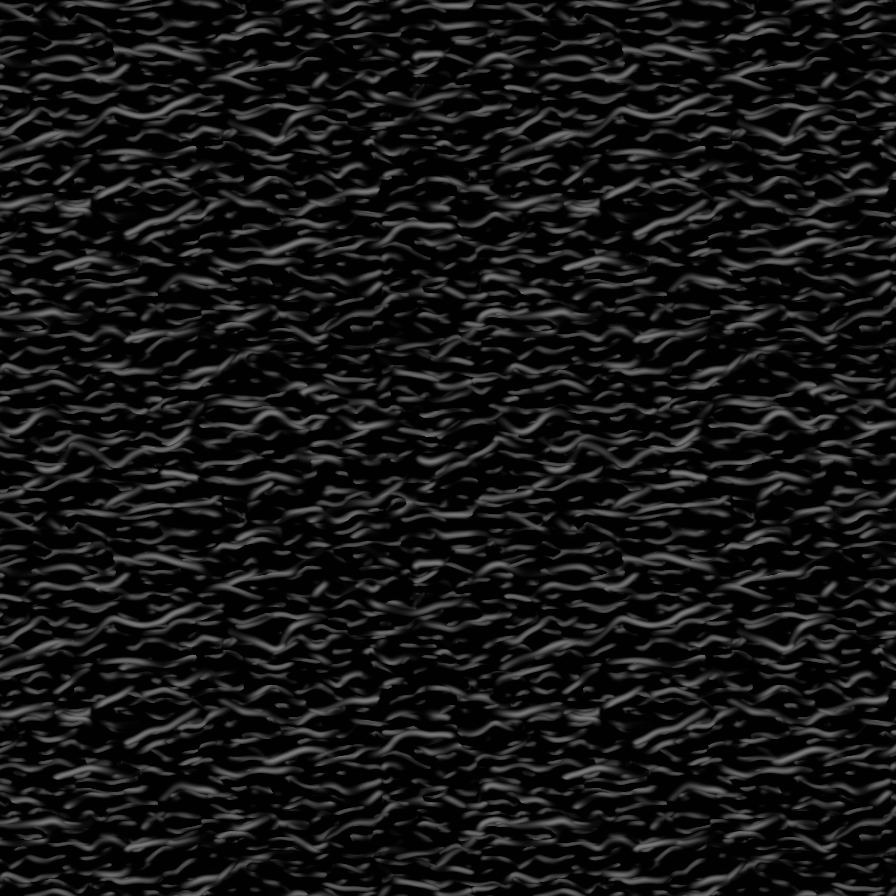
Write a WebGL 1 fragment shader that draws this texture map.

```glsl
precision highp float;
// Black grained leather: thin grey wavy creases lit from above, repeating as a tile.

uniform vec2 u_resolution;

const float TILE = 0.568;                      // repeat length in canvas units
const vec2 LIGHT = vec2(-0.2, 0.98);           // direction that lights a crease
const vec2 FACING = vec2(0.3, 0.95);           // slope range from dark to fully lit
const vec2 FADE = vec2(-0.35, 0.2);            // noise range over which creases fade in
const float BASE = 0.004;                      // tone of the unlit ground
const float STEP = 0.0008;                     // sampling distance for slopes

const vec2 WARP_CELLS = vec2(16.0, 18.0);
const float WARP_AMOUNT = 0.013;

// Noise cells per tile, crease half width and brightness for each size
const vec2 LONG_CELLS = vec2(8.0, 14.0);
const vec2 MID_CELLS = vec2(14.0, 28.0);
const vec2 FINE_CELLS = vec2(24.0, 44.0);
const float LONG_WIDTH = 0.0066;
const float MID_WIDTH = 0.0064;
const float FINE_WIDTH = 0.0058;
const float LONG_TONE = 0.47;
const float MID_TONE = 0.41;
const float FINE_TONE = 0.31;

float hash(vec2 p) {
  return fract(sin(dot(p, vec2(127.1, 311.7))) * 43758.5453);
}

// Slope of one lattice corner, wrapped to the tile, dotted with the offset
float corner(vec2 cell, vec2 offset, vec2 cells, float seed) {
  float angle = 6.2832 * hash(mod(cell, cells) + seed * 17.3);
  return dot(vec2(cos(angle), sin(angle)), offset);
}

// Gradient noise that repeats once per tile
float tileNoise(vec2 tilePos, vec2 cells, float seed) {
  vec2 p = tilePos * cells;
  vec2 i = floor(p);
  vec2 f = p - i;
  vec2 u = f * f * f * (f * (f * 6.0 - 15.0) + 10.0);
  vec2 right = vec2(1.0, 0.0);
  vec2 up = vec2(0.0, 1.0);
  float low = mix(corner(i, f, cells, seed),
                  corner(i + right, f - right, cells, seed), u.x);
  float high = mix(corner(i + up, f - up, cells, seed),
                   corner(i + 1.0, f - 1.0, cells, seed), u.x);
  return mix(low, high, u.y);
}

// Canvas position to tile position, bent so that the creases wander
vec2 warpedTile(vec2 p) {
  vec2 t = p / TILE;
  return t + WARP_AMOUNT * vec2(tileNoise(t, WARP_CELLS, 1.0),
                                tileNoise(t, WARP_CELLS, 2.0));
}

// Lit lines along the zero contours of a noise field; q holds the point
// and its neighbours to the right and above
float creases(vec2 q, vec2 qRight, vec2 qUp, vec2 cells, float width, float seed) {
  float n = tileNoise(q, cells, seed);
  vec2 slope = vec2(tileNoise(qRight, cells, seed) - n,
                    tileNoise(qUp, cells, seed) - n) / STEP;
  float steepness = length(slope) + 0.001;
  float line = 1.0 - smoothstep(0.0, width, abs(n) / steepness);
  float lit = smoothstep(FACING.x, FACING.y, dot(slope, LIGHT) / steepness);
  float fade = smoothstep(FADE.x, FADE.y, tileNoise(q, cells, seed + 0.5));
  return line * lit * fade;
}

void main() {
  vec2 p = gl_FragCoord.xy / u_resolution.y;
  vec2 q = warpedTile(p);
  vec2 qRight = warpedTile(p + vec2(STEP, 0.0));
  vec2 qUp = warpedTile(p + vec2(0.0, STEP));

  // Long folds over medium wrinkles over fine grain
  float tone = LONG_TONE * creases(q, qRight, qUp, LONG_CELLS, LONG_WIDTH, 3.0);
  tone = max(tone, MID_TONE * creases(q, qRight, qUp, MID_CELLS, MID_WIDTH, 4.0));
  tone = max(tone, FINE_TONE * creases(q, qRight, qUp, FINE_CELLS, FINE_WIDTH, 5.0));

  gl_FragColor = vec4(vec3(BASE + tone), 1.0);
}
```
